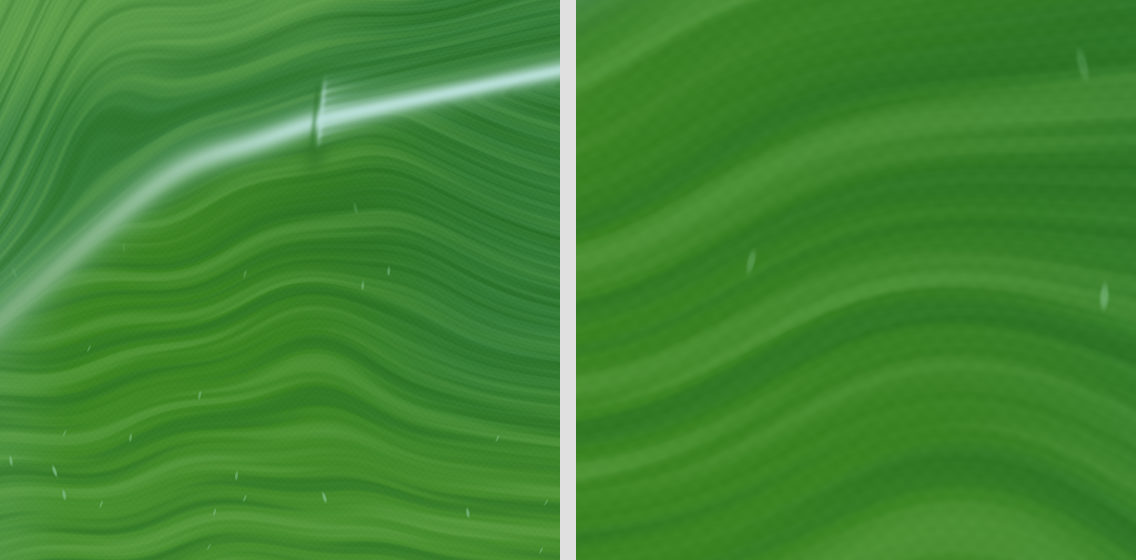
Left: the whole. Right: its middle third, enlarged.
Write a Shadertoy shader that draws this texture.

```glsl
// Draws a glossy green leaf with a pale bent midrib, a small crease and wavy veins.

const vec3 LEAF_GREEN  = vec3(0.235, 0.525, 0.135);
const vec3 DEEP_GREEN  = vec3(0.165, 0.445, 0.150);
const vec3 COOL_GREEN  = vec3(0.200, 0.485, 0.245);
const vec3 LIGHT_GREEN = vec3(0.405, 0.655, 0.310);
const vec3 SHEEN       = vec3(0.390, 0.630, 0.430);
const vec3 RIB_LEFT    = vec3(0.520, 0.700, 0.520);
const vec3 RIB_RIGHT   = vec3(0.740, 0.890, 0.870);
const float CREASE_X   = 0.570;
const float RIB_WIDTH  = 0.021;
const float BAND_FREQ  = 68.0;
const float VEIN_FREQ  = 310.0;
const float FLECK_CELLS = 15.0;
const float FLECK_SHARE = 0.13;

vec2 hash2(vec2 p) {
    vec3 q = fract(p.xyx * vec3(0.1031, 0.1030, 0.0973));
    q += dot(q, q.yzx + 33.33);
    return fract((q.xx + q.yz) * q.zy);
}

float bump(float x, float center, float width) {
    float d = (x - center) / width;
    return exp(-d * d);
}

// Two straight slopes joined by a round bend
float hinge(float x, float bend, float meanSlope, float turn, float radius) {
    x -= bend;
    return meanSlope * x - turn * sqrt(x * x + radius * radius);
}

float ribHeight(float x) {
    return 0.725 + hinge(x, 0.32, 0.56, 0.36, 0.08) + 0.015 * smoothstep(0.42, 0.60, x);
}

// Layered sines, long along x and narrow across y
float waves(vec2 p, float freq) {
    float sum = 0.0, weight = 0.5;
    for (int i = 0; i < 4; i++) {
        float k = float(i);
        float drift = 1.3 * sin(p.x * (4.0 + 2.3 * k) + p.y * (13.0 + 7.0 * k) + k * 2.1);
        sum += weight * sin(p.y * freq + drift + k * 1.7);
        freq *= 1.73;
        weight *= 0.6;
    }
    return sum;
}

// Height across the veins, with the bends removed
float veinHeight(vec2 p, float above) {
    float arch = mix(0.045, 0.115, smoothstep(0.05, 0.50, p.y));
    float center = mix(0.50, 0.64, smoothstep(0.2, 0.6, p.y));
    float ripple = 0.010 * sin(p.x * 19.0 + p.y * 9.0) * (1.0 - smoothstep(0.6, 0.85, p.x));
    float lower = p.y - arch * bump(p.x, center, 0.25) - ripple - 0.08 * p.x * (1.0 - p.x);
    float fold = hinge(p.x, 0.15, 1.13, 0.97, 0.07) + 0.016 * sin(p.x * 16.0 - 1.5);
    float upper = p.y - mix(ribHeight(p.x) - 0.725, fold, smoothstep(0.04, 0.24, above));
    return mix(lower, upper, smoothstep(-0.03, 0.03, above));
}

// Sparse pale scratches, one candidate per cell
float flecks(vec2 p) {
    vec2 cell = floor(p * FLECK_CELLS);
    vec2 seed = hash2(cell + 7.0);
    vec2 d = (fract(p * FLECK_CELLS) - 0.25 - 0.5 * hash2(cell + 41.0)) / FLECK_CELLS;
    d.x += d.y * (seed.y - 0.65);
    float size = mix(0.5, 1.0, seed.y);
    float shape = 1.0 - smoothstep(0.4, 1.3, length(d / (vec2(0.0035, 0.0105) * size)));
    return shape * step(seed.x, FLECK_SHARE) * size;
}

void mainImage(out vec4 fragColor, in vec2 fragCoord) {
    vec2 p = fragCoord / iResolution.xy;
    float above = p.y - ribHeight(p.x);
    float slope = (ribHeight(p.x + 0.01) - ribHeight(p.x - 0.01)) / 0.02;
    float ribDist = above / sqrt(1.0 + slope * slope);
    float upperSide = smoothstep(-0.02, 0.03, above);

    // Vein bands, from broad to fine
    vec2 q = vec2(p.x, veinHeight(p, above));
    float broad = waves(q, BAND_FREQ);
    float fine = waves(q + 3.1, VEIN_FREQ);
    float right = smoothstep(0.52, 0.88, p.x) * smoothstep(0.08, 0.42, p.y);

    // Blade colour
    vec3 color = mix(LEAF_GREEN, COOL_GREEN, 0.8 * max(right, upperSide));
    color = mix(color, DEEP_GREEN, 0.55 * bump(p.x, 0.64, 0.25) * bump(p.y, 0.60, 0.16));
    color = mix(color, SHEEN, 0.30 * (1.0 - smoothstep(0.0, 0.14, p.x)));
    color = mix(color, LIGHT_GREEN, 0.28 * (1.0 - smoothstep(0.0, 0.36, p.y)) * (1.0 - right));
    float topLight = smoothstep(0.78, 1.0, p.y + 0.20 * (0.3 - p.x)) * (1.0 - smoothstep(0.5, 0.8, p.x));
    color = mix(color, LIGHT_GREEN, 0.75 * topLight * upperSide);
    color = mix(color, LIGHT_GREEN, 0.40 * smoothstep(0.05, 0.75, broad) * (1.0 - 0.6 * right));
    color = mix(color, DEEP_GREEN, 0.55 * smoothstep(0.0, 0.8, -broad) * (1.0 - 0.4 * topLight));
    color += fine * mix(0.012, 0.030, max(right, upperSide * smoothstep(0.5, 0.7, p.x)));

    // Faint woven grain
    color += 0.006 * sin(p.x * 520.0 + 2.0 * sin(p.y * 31.0)) * sin(p.y * 470.0 + 2.0 * sin(p.x * 23.0));

    // Midrib with a soft halo and a bright core
    float along = smoothstep(0.0, 0.65, p.x);
    float width = RIB_WIDTH * mix(1.0, 0.72, smoothstep(0.3, 0.9, p.x));
    vec3 ribColor = mix(RIB_LEFT, RIB_RIGHT, along);
    color = mix(color, SHEEN, 0.60 * bump(ribDist, 0.002, width * 2.3));
    color = mix(color, ribColor, 0.93 * bump(ribDist, 0.0, width) * (0.85 + 0.15 * along));

    // Crease: pale edge, glare to its right, shadow under it
    float side = p.x - CREASE_X - 0.10 * above;
    float span = smoothstep(-0.055, -0.02, above) * (1.0 - smoothstep(0.04, 0.085, above));
    float glare = smoothstep(-0.004, 0.008, side) * exp(-max(side, 0.0) * 22.0);
    color = mix(color, DEEP_GREEN, 0.55 * bump(side, 0.0, 0.022) * bump(above, -0.060, 0.032));
    color = mix(color, DEEP_GREEN, 0.45 * bump(side, -0.009, 0.005) * span);
    color = mix(color, RIB_RIGHT, 0.50 * glare * span * (0.75 + 0.25 * sin(above * 420.0)));
    color = mix(color, RIB_RIGHT, 0.45 * bump(side, 0.003, 0.005) * span);

    // Scratches on the lower blade
    color = mix(color, SHEEN + 0.12, 0.75 * flecks(p) * (1.0 - smoothstep(0.25, 0.62, p.y - 0.25 * p.x)));
    fragColor = vec4(clamp(color, 0.0, 1.0), 1.0);
}
```
